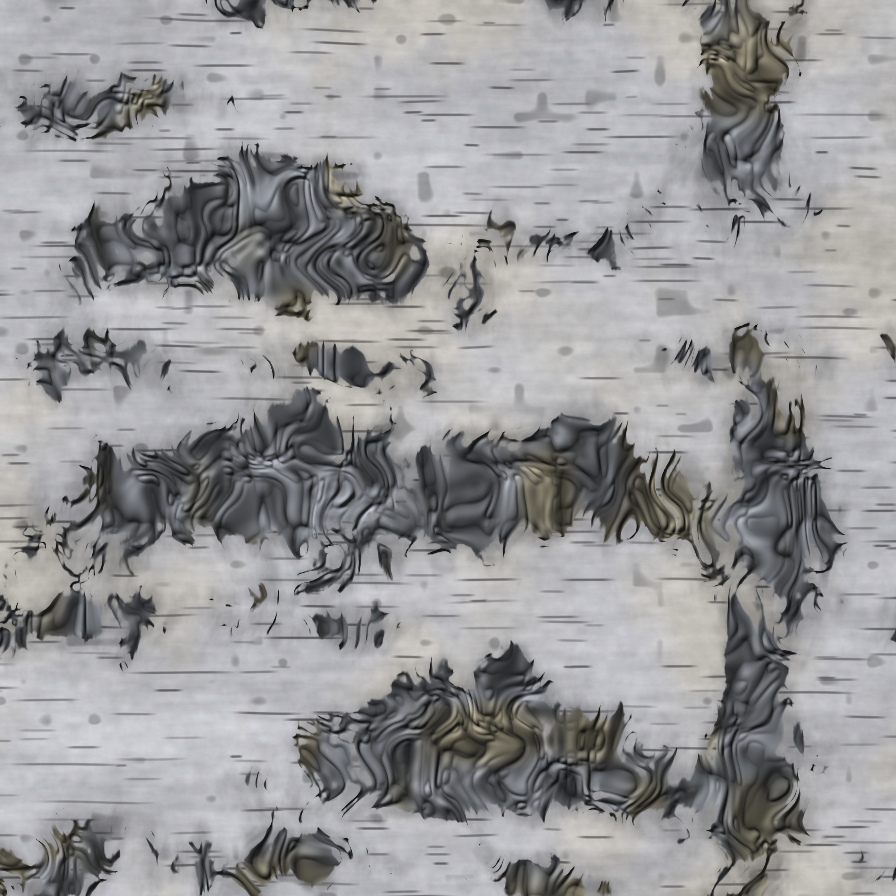
A Shadertoy shader for this texture:

```glsl
// Birch bark: pale, faintly streaked skin with fine horizontal lenticels,
// broken by arched and upright patches of dark, cracked, curling bark.
// Patches are warped ellipses; their relief is ridged noise lit from above.

float hash(vec2 p) {
    vec3 q = fract(p.xyx * 0.1031);
    q += dot(q, q.yzx + 33.33);
    return fract((q.x + q.y) * q.z);
}

float noise(vec2 p) {
    vec2 i = floor(p), f = fract(p);
    f = f * f * (3.0 - 2.0 * f);
    return mix(mix(hash(i), hash(i + vec2(1, 0)), f.x),
               mix(hash(i + vec2(0, 1)), hash(i + vec2(1, 1)), f.x), f.y);
}

float fbm(vec2 p) {
    float sum = 0.0, amp = 0.5;
    for (int i = 0; i < 5; i++) {
        sum += amp * noise(p);
        p = mat2(1.6, 1.2, -1.2, 1.6) * p + 17.3;
        amp *= 0.5;
    }
    return sum;
}

// Positive inside the rough patches, in canvas units
float patchField(vec2 p) {
    vec2 warp = vec2(noise(p * 9.0), noise(p * 9.0 + 40.0)) - 0.5;
    p += 0.045 * warp;
    float field = -1.0;
    for (int i = 0; i < 17; i++) {
        float k = float(i);
        vec2 center = fract(vec2(0.30, 0.47) + k * vec2(0.7549, 0.5698));
        vec2 d = fract(p - center + 0.5) - 0.5;
        float vary = hash(vec2(k, 5.0));
        vec2 size = vec2(0.035 + 0.04 * vary, 0.012 + 0.012 * vary);
        bool wide = i < 8 && (i % 4 == 0 || i % 4 == 3);
        bool tall = i > 2 && i % 4 == 2;
        if (wide) {
            size = vec2(0.20 + 0.05 * vary, 0.066);
            d.y += 1.1 * d.x * d.x - 0.12 * d.x * (vary - 0.3);
        } else if (tall) {
            size = vec2(0.062, 0.125);
            d.x *= 1.0 + 2.0 * d.y;
        }
        field = max(field, (1.0 - length(d / size)) * min(size.x, size.y));
    }
    return field + 0.075 * (fbm(p * vec2(34, 17)) - 0.49);
}

// Height of the cracked bark; thin valleys are the cracks
float relief(vec2 p) {
    vec2 curl = vec2(noise(p * 24.0), noise(p * 24.0 + 9.0));
    vec2 q = p * vec2(52, 30) + 2.6 * curl;
    float plates = abs(2.0 * noise(q) - 1.0);
    float flakes = abs(2.0 * noise(q * 2.1 + 31.0) - 1.0);
    return 0.6 * plates + 0.4 * flakes;
}

// Thin tapered horizontal dashes, one per occupied cell
float lenticels(vec2 p, vec2 grid, float seed, float share) {
    p.y += 0.004 * noise(p * vec2(12, 5) + seed);
    p.x += 0.37 * hash(vec2(floor(p.y * grid.y), seed));
    vec2 cell = floor(p * grid), f = fract(p * grid) - 0.5;
    float chance = hash(cell + seed), vary = hash(cell + seed + 51.7);
    float halfLength = 0.12 + 0.34 * vary;
    float along = 1.0 - smoothstep(0.4, 1.0, abs(f.x) / halfLength);
    float across = abs(f.y - 0.4 * (vary - 0.5)) / grid.y;
    float line = 1.0 - smoothstep(0.0004, 0.0022, across);
    return step(chance, share) * along * line * (0.35 + 0.65 * hash(cell + 3.1));
}

// Pale skin with mottling, streaks and small pits
vec3 skin(vec2 p) {
    float mottle = fbm(p * vec2(7, 11)) - 0.48;
    float streak = fbm(p * vec2(14, 90) + 60.0) - 0.48;
    float grain = fbm(p * 85.0 + 20.0) - 0.48;
    float tone = 0.735 + 0.17 * mottle + 0.13 * streak + 0.10 * grain;
    float warmth = smoothstep(0.45, 0.75, fbm(p * 6.0 + 80.0));
    vec3 color = tone * mix(vec3(0.99, 0.993, 1.022), vec3(1.02, 1.0, 0.965), warmth);
    float pit = smoothstep(0.84, 0.95, noise(p * vec2(38, 46) + 12.0));
    return color * (1.0 - 0.22 * pit);
}

void mainImage(out vec4 fragColor, in vec2 fragCoord) {
    vec2 p = fragCoord / iResolution.y;
    float field = patchField(p);
    float height = relief(p);
    float slope = height - relief(p + vec2(-0.0018, 0.003));

    // Skin and lenticels
    vec3 color = skin(p);
    float dashes = lenticels(p, vec2(9, 75), 3.0, 0.22);
    dashes = max(dashes, lenticels(p, vec2(15, 110), 19.0, 0.16));
    dashes = max(dashes, lenticels(p + 0.013, vec2(6, 48), 37.0, 0.20));
    color = mix(color, vec3(0.27, 0.26, 0.27), 0.75 * dashes);

    // Soft grey halo where the skin lifts around each patch
    float halo = smoothstep(-0.032, 0.012, field);
    color *= 1.0 - 0.24 * halo;
    color += 0.10 * slope * halo;

    // Rough bark, with cracks reaching out into the skin
    float tone = clamp(0.17 + 0.50 * height + 0.48 * slope, 0.09, 0.70);
    tone *= 0.8 + 0.4 * noise(p * 19.0 + 4.0);
    float olive = smoothstep(0.45, 0.8, noise(p * vec2(18, 11) + 70.0));
    vec3 bark = tone * mix(vec3(0.97, 1.0, 1.05), vec3(1.08, 1.03, 0.88), olive);
    float rough = smoothstep(-0.004, 0.004, field + 0.05 * (0.34 - height));
    color = mix(color, bark, rough);

    fragColor = vec4(color, 1.0);
}
```
